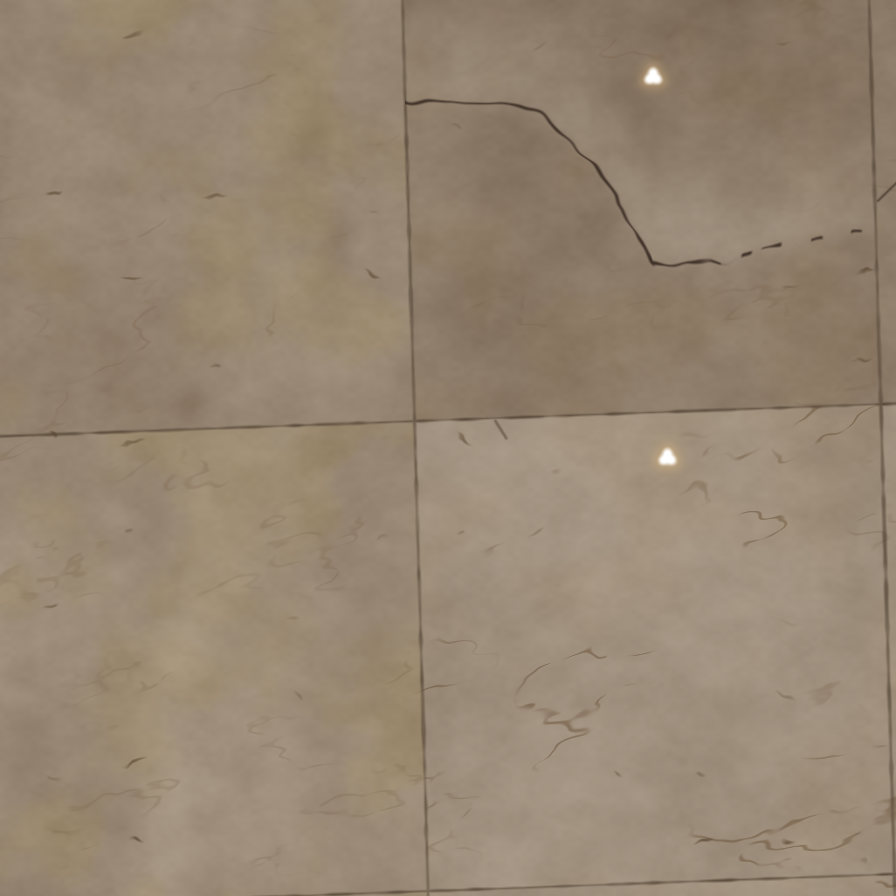
A three.js fragment shader for this texture:

```glsl
// Worn beige marble floor: large slightly skewed tiles, thin grout, a crack, veins and lamp glints.
varying vec2 vUv;

const vec2 TILE_SIZE = vec2(0.521, 0.525);
const vec2 GRID_ORIGIN = vec2(0.478, 0.513);
const vec2 GRID_SKEW = vec2(0.029, 0.0365);
const float GROUT_H = 0.0012;
const float GROUT_V = 0.0018;
const float SOFT = 0.0019;
const float CRACK_WIDTH = 0.0017;
const float FLECK_CELLS = 11.0;
const vec3 STONE_DARK = vec3(0.465, 0.393, 0.325);
const vec3 STONE_LIGHT = vec3(0.665, 0.605, 0.540);
const vec3 OCHRE_TINT = vec3(0.010, 0.006, -0.026);
const vec3 GROUT_COLOR = vec3(0.340, 0.280, 0.220);
const vec3 CRACK_COLOR = vec3(0.190, 0.140, 0.110);
const vec3 VEIN_COLOR = vec3(0.430, 0.340, 0.240);
const vec3 GLINT_WARM = vec3(0.900, 0.740, 0.500);

vec2 hash2(vec2 p) {
  return fract(sin(vec2(dot(p, vec2(127.1, 311.7)), dot(p, vec2(269.5, 183.3)))) * 43758.5);
}

float noise(vec2 p) {
  vec2 i = floor(p), f = fract(p);
  f = f * f * (3.0 - 2.0 * f);
  float low = mix(hash2(i).x, hash2(i + vec2(1.0, 0.0)).x, f.x);
  float high = mix(hash2(i + vec2(0.0, 1.0)).x, hash2(i + 1.0).x, f.x);
  return mix(low, high, f.y);
}

float fbm(vec2 p) {
  float sum = 0.0, amp = 0.53;
  for (int i = 0; i < 4; i++) {
    sum += amp * noise(p);
    p = mat2(1.6, 1.2, -1.2, 1.6) * p + 7.3;
    amp *= 0.5;
  }
  return sum;
}

// Distance to the nearest scattered cell centre
float cellular(vec2 p) {
  float nearest = 2.0;
  for (int y = -1; y <= 1; y++)
    for (int x = -1; x <= 1; x++) {
      vec2 cell = floor(p) + vec2(float(x), float(y));
      nearest = min(nearest, length(cell + hash2(cell) - p));
    }
  return nearest;
}

float cover(float d, float halfWidth) {
  return 1.0 - smoothstep(halfWidth - SOFT, halfWidth + SOFT, d);
}

float blob(vec2 p, vec2 center, vec2 radius) {
  vec2 q = (p - center) / radius;
  return exp(-dot(q, q));
}

float segment(vec2 p, vec2 a, vec2 b) {
  vec2 ab = b - a;
  return length(p - a - ab * clamp(dot(p - a, ab) / dot(ab, ab), 0.0, 1.0));
}

// Crack height: level, then a steepening fall, then a gentle rise
float crackPath(float x) {
  float fall = pow(clamp((x - 0.555) / 0.175, 0.0, 1.0), 1.9);
  return 0.888 - 0.183 * fall + 0.035 * smoothstep(0.77, 0.96, x)
    + 0.010 * (noise(vec2(x * 48.0, 3.0)) - 0.5);
}

// Short strokes of varied darkness, one at most per cell
float flecks(vec2 p) {
  vec2 id = floor(p * FLECK_CELLS);
  vec2 h = hash2(id + 17.0), k = hash2(id + 51.0);
  vec2 q = (fract(p * FLECK_CELLS) - 0.3 - 0.4 * h) / FLECK_CELLS;
  float angle = (k.x - 0.6) * 1.6;
  q = mat2(cos(angle), -sin(angle), sin(angle), cos(angle)) * q;
  q += 0.005 * (vec2(noise(p * 120.0), noise(p * 120.0 + 5.0)) - 0.5);
  float size = 0.004 + 0.010 * k.y;
  return step(0.70, h.x) * h.y * (1.0 - smoothstep(0.2, 1.3, length(q / vec2(size, 0.0024))));
}

void main() {
  vec2 p = vUv;
  vec2 grid = (p + GRID_SKEW * vec2(p.y, -p.x) - GRID_ORIGIN) / TILE_SIZE;
  vec2 tile = floor(grid);
  float rightCol = step(0.0, tile.x), topRow = step(0.0, tile.y);
  float crackTile = topRow * rightCol * (1.0 - step(1.0, tile.x));
  vec2 stone = p + tile * 5.7;

  // Tile tone and cloudy mottling
  float cloud = fbm(stone * 5.0) - 0.5;
  float mottle = fbm(stone * vec2(21.0, 29.0)) - 0.5;
  float pits = cellular(stone * 34.0 + 3.0 * cloud) - 0.5;
  float tone = mix(mix(0.66, 0.80, rightCol), mix(0.55, 0.41, rightCol), topRow);
  tone += 0.36 * cloud + 0.34 * mottle + 0.06 * pits;
  tone += 0.07 * (noise(p * vec2(130.0, 170.0)) - 0.5);

  // Broad stains, pale streak and shading
  float streakX = 0.168 + 0.14 * p.y + 0.015 * sin(p.y * 23.0);
  float streak = exp(-pow((p.x - streakX) / 0.035, 2.0));
  tone += (1.0 - topRow) * (1.0 - rightCol) * streak * (0.27 - 0.35 * p.y);
  tone += 0.20 * topRow * (1.0 - rightCol) * blob(p, vec2(0.36, 0.62), vec2(0.13, 0.13));
  tone -= 0.22 * blob(p, vec2(0.345, 0.835), vec2(0.022, 0.030));
  tone -= 0.14 * blob(p, vec2(0.380, 0.730), vec2(0.014, 0.050));
  tone -= 0.20 * blob(p, vec2(0.212, 0.545), vec2(0.015, 0.025));
  tone -= 0.16 * blob(p, vec2(0.835, 0.765), vec2(0.030, 0.025));
  float crackX = p.x + 0.012 * (noise(vec2(p.y * 65.0, 2.0)) - 0.5);
  float above = p.y - crackPath(crackX);
  tone += crackTile * (0.22 * smoothstep(-0.015, 0.015, above) - 0.36 * smoothstep(0.02, 0.16, above));
  vec3 color = mix(STONE_DARK, STONE_LIGHT, tone);
  float ochre = smoothstep(0.40, 0.75, fbm(stone * 11.0 + 30.0));
  color += OCHRE_TINT * (0.25 + ochre) * (1.0 - 0.6 * rightCol);

  // Fine broken veins and flecks
  vec2 drift = vec2(p.x + 0.3 * p.y, p.y - 0.3 * p.x);
  float ridge = abs(fbm(drift * vec2(7.0, 19.0) + 11.0) - 0.5);
  float patchy = smoothstep(0.50, 0.80, noise(p * vec2(13.0, 17.0) + 4.0));
  patchy *= smoothstep(0.25, 0.65, noise(p * 60.0));
  float vein = (1.0 - smoothstep(0.003, 0.022, ridge)) * patchy;
  color = mix(color, VEIN_COLOR, vein * mix(0.20, 0.55, rightCol * (1.0 - topRow)));
  color = mix(color, VEIN_COLOR * 0.85, 0.75 * flecks(p));
  float chip = cover(segment(p, vec2(0.553, 0.530), vec2(0.565, 0.511)), 0.0014);
  color = mix(color, GROUT_COLOR, 0.65 * chip);

  // Grout with uneven darkness
  vec2 seam = abs(grid - floor(grid + 0.5)) * TILE_SIZE;
  seam += 0.0016 * (vec2(noise(p * 70.0), noise(p * 70.0 + 9.0)) - 0.5);
  float wear = 0.55 + 0.45 * noise(p * 75.0);
  float grout = max(cover(seam.y, GROUT_H), 0.78 * cover(seam.x, GROUT_V));
  color = mix(color, GROUT_COLOR, grout * wear);

  // Main crack, broken into dashes at its right end, and its continuation
  float slope = (crackPath(crackX + 0.002) - crackPath(crackX - 0.002)) / 0.004;
  float width = CRACK_WIDTH * (0.25 + 1.2 * noise(p * 55.0));
  float dashes = mix(1.0, smoothstep(0.28, 0.55, noise(vec2(p.x * 90.0, 8.0))), smoothstep(0.75, 0.83, p.x));
  float crack = cover(abs(above) / sqrt(1.0 + slope * slope), width) * dashes * crackTile;
  crack = max(crack, 0.8 * cover(segment(p, vec2(0.980, 0.776), vec2(1.01, 0.805)), 0.0010));
  color = mix(color, CRACK_COLOR, 0.85 * crack);

  // Reflected lamps
  for (int i = 0; i < 2; i++) {
    vec2 lamp = mix(vec2(0.729, 0.914), vec2(0.745, 0.489), float(i));
    float shape = length(p - lamp) + 0.0015 * sin(3.0 * atan(p.y - lamp.y, p.x - lamp.x));
    color = mix(color, GLINT_WARM, 0.65 * exp(-pow(shape / 0.013, 2.0)));
    color = mix(color, vec3(1.0), 1.0 - smoothstep(0.005, 0.012, shape));
  }
  gl_FragColor = vec4(color, 1.0);
}
```
